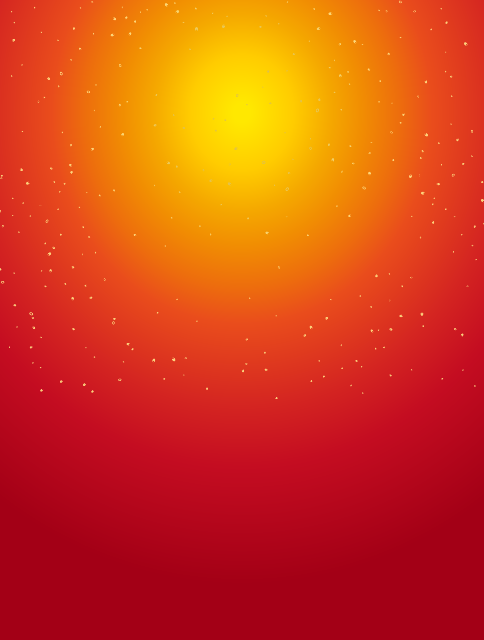
This background is drawn by a WebGL 1 fragment shader. Its source:

```glsl
precision highp float;
// A warm radial glow runs from yellow through orange to deep crimson.
// Small pale flecks, cut as crescents and rings on jittered grids,
// are scattered over the upper part and thin out in a few calm areas.

uniform vec2 u_resolution;

// Lengths are in canvas heights, with x = 0 on the vertical centre line.
const vec2 GLOW_CENTER = vec2(0.0, 0.824);
const float GLOW_STRETCH_X = 1.11;

const vec3 CORE_YELLOW = vec3(1.00, 0.91, 0.00);
const vec3 GOLD        = vec3(1.00, 0.80, 0.00);
const vec3 AMBER       = vec3(0.96, 0.66, 0.00);
const vec3 ORANGE      = vec3(0.945, 0.55, 0.01);
const vec3 DEEP_ORANGE = vec3(0.93, 0.43, 0.05);
const vec3 VERMILION   = vec3(0.915, 0.30, 0.11);
const vec3 RED         = vec3(0.83, 0.14, 0.13);
const vec3 CRIMSON     = vec3(0.77, 0.05, 0.13);
const vec3 DARK_RED    = vec3(0.64, 0.00, 0.085);

const vec3 FLECK_PALE = vec3(1.00, 0.88, 0.52);
const vec3 FLECK_TAN  = vec3(0.87, 0.75, 0.30);
const float FLECK_FLOOR = 0.376;
const float FLECK_CELL = 0.032;
const float FLECK_MIN_RADIUS = 0.0011;
const float FLECK_MAX_RADIUS = 0.0031;
const float FLECK_DENSITY = 0.34;
const int FLECK_LAYERS = 2;

float hash(vec2 p) {
  vec3 q = fract(vec3(p.xyx) * 0.1031);
  q += dot(q, q.yzx + 33.33);
  return fract((q.x + q.y) * q.z);
}

vec3 blendStop(vec3 color, vec3 next, float from, float to, float d) {
  return mix(color, next, clamp((d - from) / (to - from), 0.0, 1.0));
}

vec3 glowRamp(float d) {
  vec3 c = blendStop(CORE_YELLOW, GOLD, 0.015, 0.09, d);
  c = blendStop(c, AMBER, 0.09, 0.153, d);
  c = blendStop(c, ORANGE, 0.153, 0.210, d);
  c = blendStop(c, DEEP_ORANGE, 0.210, 0.272, d);
  c = blendStop(c, VERMILION, 0.272, 0.330, d);
  c = blendStop(c, RED, 0.330, 0.462, d);
  c = blendStop(c, CRIMSON, 0.462, 0.553, d);
  return blendStop(c, DARK_RED, 0.553, 0.736, d);
}

// Chance of a fleck: low in the core and in the calm central band.
float fleckChance(vec2 p) {
  float core = 1.0 - smoothstep(0.04, 0.12, length(p - GLOW_CENTER));
  float band = 1.0 - smoothstep(0.03, 0.055, abs(p.y - 0.575));
  band *= 1.0 - smoothstep(0.14, 0.24, abs(p.x));
  return FLECK_DENSITY * (1.0 - 0.5 * core) * (1.0 - 0.9 * band);
}

// Coverage of one layer of chips, each kept inside its own cell.
float fleckLayer(vec2 p, float seed, float pixel) {
  vec2 grid = p / FLECK_CELL + seed * 0.5;
  vec2 cell = floor(grid);
  vec2 key = cell + 100.0 + seed * 57.0;
  vec2 jitter = 0.15 + 0.7 * vec2(hash(key + 3.1), hash(key + 17.7));
  vec2 center = (cell + jitter - seed * 0.5) * FLECK_CELL;
  float present = step(hash(key + 41.3), fleckChance(center));
  present *= step(FLECK_FLOOR, center.y);

  float sizeRoll = hash(key + 63.9);
  float radius = mix(FLECK_MIN_RADIUS, FLECK_MAX_RADIUS, sizeRoll * sizeRoll);
  float angle = 6.2832 * hash(key + 81.5);
  vec2 axis = vec2(cos(angle), sin(angle));
  vec2 q = p - center;
  q = vec2(dot(q, axis), dot(q, vec2(-axis.y, axis.x)) * 1.35);

  // The bite sits centrally for rings and off to a side for crescents.
  float ring = step(0.88, hash(key + 97.2));
  vec2 bite = vec2(mix(0.8, 0.0, ring) * radius, 0.0);
  float shape = max(length(q) - radius, 0.5 * radius - length(q - bite));
  return present * (1.0 - smoothstep(-0.6 * pixel, 0.6 * pixel, shape));
}

void main() {
  float pixel = 1.0 / u_resolution.y;
  vec2 p = gl_FragCoord.xy * pixel;
  p.x -= 0.5 * u_resolution.x * pixel;

  // Glow
  vec2 fromGlow = p - GLOW_CENTER;
  fromGlow.x *= GLOW_STRETCH_X;
  float d = length(fromGlow);
  vec3 color = glowRamp(d);

  // Flecks
  float cover = 0.0;
  for (int i = 0; i < FLECK_LAYERS; i++) {
    cover = max(cover, fleckLayer(p, float(i), pixel));
  }
  vec3 fleckColor = mix(FLECK_TAN, FLECK_PALE, smoothstep(0.08, 0.24, d));
  color = mix(color, fleckColor, 0.9 * cover);

  gl_FragColor = vec4(color, 1.0);
}
```
